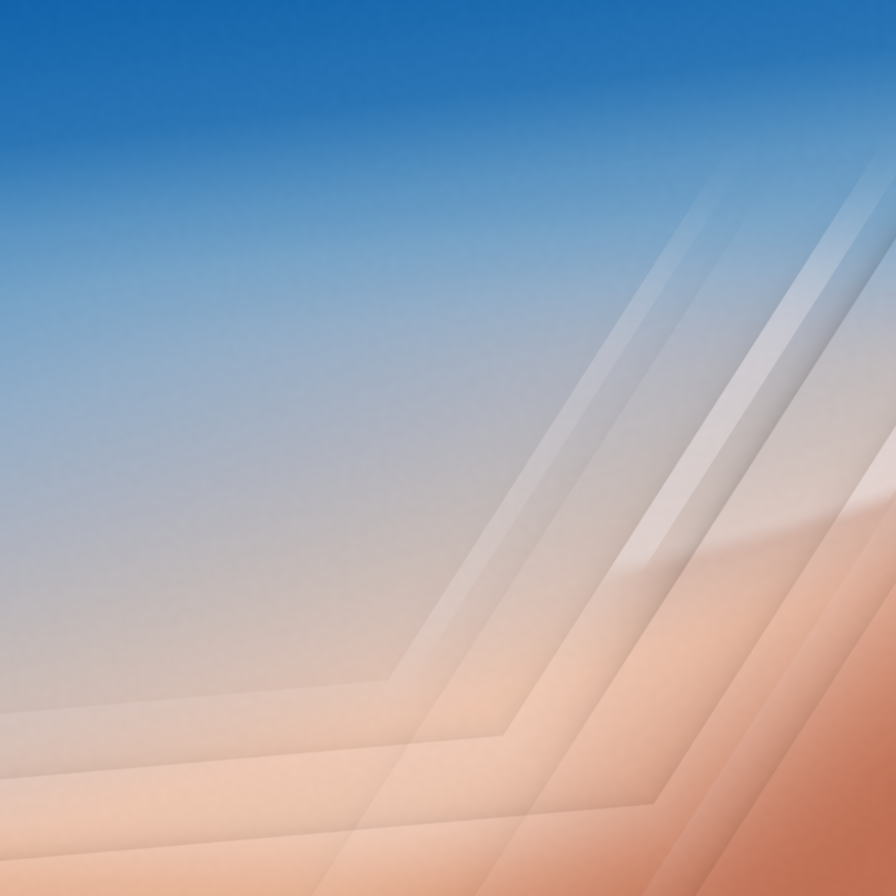
This background is drawn by a WebGL 1 fragment shader. Its source:

```glsl
precision highp float;

uniform vec2 u_resolution;

// Sky colours from the top down
const vec3 DEEP_BLUE = vec3(0.07, 0.39, 0.67);
const vec3 MID_BLUE = vec3(0.17, 0.46, 0.71);
const vec3 SOFT_BLUE = vec3(0.36, 0.58, 0.76);
const vec3 PALE_BLUE = vec3(0.47, 0.64, 0.78);
const vec3 HAZE_BLUE = vec3(0.58, 0.68, 0.78);
const vec3 LILAC = vec3(0.68, 0.70, 0.75);
const vec3 DUSK = vec3(0.77, 0.73, 0.72);
const vec3 BLUSH = vec3(0.84, 0.75, 0.71);
const vec3 PEACH = vec3(0.93, 0.77, 0.68);
const vec3 APRICOT = vec3(0.90, 0.69, 0.57);
const vec3 TERRACOTTA = vec3(0.75, 0.44, 0.33);
const vec3 SHEEN = vec3(0.94, 0.91, 0.92);

// Slanted lines are named by where they meet the bottom edge
const float LEAN = 0.64;
const float ARM_SLOPE = 0.087;
const float LEAN_NORMAL = 0.842;
const float EDGE = 0.0015;
const float SHADE_WIDTH = 0.016;
const float LIGHT_WIDTH = 0.045;
const float GRAIN_SCALE = 90.0;
const float GRAIN = 0.008;

vec2 randomGradient(vec2 cell) {
  float angle = 6.2832 * fract(sin(dot(cell, vec2(127.1, 311.7))) * 43758.5);
  return vec2(cos(angle), sin(angle));
}

float gradientNoise(vec2 p) {
  vec2 i = floor(p);
  vec2 f = fract(p);
  vec2 u = f * f * f * (f * (f * 6.0 - 15.0) + 10.0);
  vec2 e = vec2(0.0, 1.0);
  float low = mix(dot(randomGradient(i), f),
                  dot(randomGradient(i + e.yx), f - e.yx), u.x);
  float high = mix(dot(randomGradient(i + e.xy), f - e.xy),
                   dot(randomGradient(i + e.yy), f - e.yy), u.x);
  return mix(low, high, u.y);
}

vec3 blendStop(vec3 color, vec3 next, float from, float to, float t) {
  return mix(color, next, clamp((t - from) / (to - from), 0.0, 1.0));
}

vec3 skyColor(vec2 uv) {
  float depth = 1.0 - uv.y;
  float t = depth + uv.x * mix(0.11, 0.29, smoothstep(0.22, 0.42, depth));
  vec3 color = blendStop(DEEP_BLUE, MID_BLUE, 0.0, 0.16, t);
  color = blendStop(color, SOFT_BLUE, 0.16, 0.26, t);
  color = blendStop(color, PALE_BLUE, 0.26, 0.34, t);
  color = blendStop(color, HAZE_BLUE, 0.34, 0.46, t);
  color = blendStop(color, LILAC, 0.46, 0.60, t);
  color = blendStop(color, DUSK, 0.60, 0.73, t);
  color = blendStop(color, BLUSH, 0.73, 0.83, t);
  return blendStop(color, PEACH, 0.83, 0.94, t);
}

float inside(float d) {
  return smoothstep(-EDGE, EDGE, d);
}

float strip(float s, float left, float right) {
  return inside(s - left) * inside(right - s);
}

// Shadow before an edge and a fading light after it
vec3 fold(vec3 color, float d, float shade, float light) {
  float lit = inside(d);
  color *= 1.0 - shade * (1.0 - lit) * exp(min(d, 0.0) / SHADE_WIDTH);
  return mix(color, SHEEN, light * lit * exp(-max(d, 0.0) / LIGHT_WIDTH));
}

// Distance to a slanted line joined to a shallow arm on its left
float bentLine(float s, float arm, float foot, float armHeight) {
  return max((s - foot) * LEAN_NORMAL, armHeight - arm);
}

void main() {
  vec2 uv = gl_FragCoord.xy / u_resolution;
  float s = uv.x - LEAN * uv.y;
  float arm = uv.y - ARM_SLOPE * uv.x;
  float fade = 1.0 - smoothstep(0.60, 0.86, uv.y);

  // Sky, warm floor and corner glow
  vec3 color = skyColor(uv);
  color = mix(color, APRICOT, 1.0 - smoothstep(-0.02, 0.09, uv.y));
  float corner = (uv.x - 0.48) * 0.77 - uv.y;
  color = mix(color, TERRACOTTA, smoothstep(-0.13, 0.33, corner));

  // Curved horizon on the right
  float u = max(uv.x - 0.66, 0.0);
  float rise = uv.y - (0.36 + 0.2 * u + 0.2 * u * u);
  float above = smoothstep(-0.018, 0.014, rise);
  float rightSide = smoothstep(0.44, 0.53, s);
  color *= 1.0 - vec3(0.04, 0.08, 0.09) * rightSide * (1.0 - above)
               * exp(min(rise, 0.0) / 0.08);
  color = mix(color, SHEEN, 0.22 * rightSide * above * exp(-max(rise, 0.0) / 0.09));

  // Bent folds, then straight ones
  color = fold(color, bentLine(s, arm, 0.279, 0.203), 0.015 * fade, 0.10 * fade);
  color = fold(color, bentLine(s, arm, 0.447, 0.130), 0.06 * fade, 0.10 * fade);
  color = fold(color, bentLine(s, arm, 0.664, 0.039), 0.07 * fade, 0.10 * fade);
  color = fold(color, (s - 0.348) * LEAN_NORMAL, 0.03 * fade, 0.04 * fade);
  float ribHeight = smoothstep(0.05, 0.45, uv.y) * (1.0 - smoothstep(0.68, 0.9, uv.y));
  color = fold(color, (s - 0.530) * LEAN_NORMAL, 0.03 + 0.12 * ribHeight, 0.05 * fade);
  color = fold(color, (s - 0.716) * LEAN_NORMAL, 0.0, 0.10);
  color = fold(color, (s - 0.776) * LEAN_NORMAL, 0.07, 0.03);

  // Bright translucent strips
  float lift = smoothstep(0.18, 0.36, uv.y) * fade;
  color = mix(color, SHEEN, 0.13 * lift * strip(s, 0.279, 0.306));
  color = mix(color, SHEEN, 0.36 * above * fade * strip(s, 0.447, 0.485));
  color = mix(color, SHEEN, 0.35 * above * strip(s, 0.664, 0.710));

  color += GRAIN * gradientNoise(uv * GRAIN_SCALE);
  gl_FragColor = vec4(clamp(color, 0.0, 1.0), 1.0);
}
```
